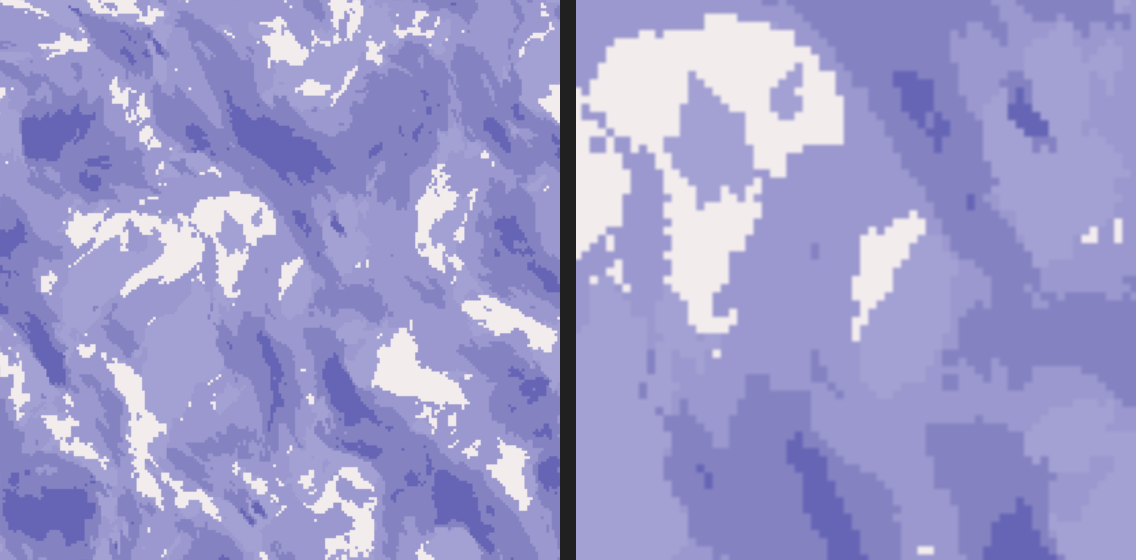
Left: the whole. Right: its middle third, enlarged.
Write a three.js fragment shader that draws this texture.

```glsl
// Ragged camouflage of layered violet patches with pale, torn flecks.
varying vec2 vUv;

#define CELLS 205.0                  // mosaic cells across the canvas
#define PATCH_FREQ vec2(7.0, 4.6)    // violet patches, stretched upright
#define PATCH_LEAN 0.4               // slant of the patches
#define FLECK_FREQ vec2(9.0, 7.0)    // strands that shape flecks and shades
#define FLECK_LEAN -0.4              // slant of the strands
#define WARP 0.13                    // bending of the outlines
#define ROUGHNESS 0.53               // strength of each finer noise layer
#define DARK_LEVEL -1.27             // tone levels, in standard deviations
#define MID_LEVEL -0.31
#define GLOW_LEVEL 0.5
#define FLECK_LEVEL 0.98
#define SEED vec2(71.0, 29.0)

const vec3 DARK  = vec3(0.400, 0.398, 0.710);
const vec3 MID   = vec3(0.520, 0.510, 0.762);
const vec3 LIGHT = vec3(0.605, 0.595, 0.808);
const vec3 GLOW  = vec3(0.640, 0.630, 0.828);
const vec3 PALE  = vec3(0.950, 0.925, 0.930);

// Random gradient for a lattice point, each component in -1..1
vec2 hashGradient(vec2 p) {
  vec3 q = fract(p.xyx * vec3(0.1031, 0.1030, 0.0973));
  q += dot(q, q.yzx + 33.33);
  return fract((q.xx + q.yz) * q.zy) * 2.0 - 1.0;
}

float gradientNoise(vec2 p) {
  vec2 i = floor(p), f = fract(p);
  vec2 s = f * f * (3.0 - 2.0 * f);
  vec2 e = vec2(1.0, 0.0);
  float bottom = mix(dot(hashGradient(i), f),
                     dot(hashGradient(i + e.xy), f - e.xy), s.x);
  float top = mix(dot(hashGradient(i + e.yx), f - e.yx),
                  dot(hashGradient(i + e.xx), f - e.xx), s.x);
  return mix(bottom, top, s.y);
}

// Layered noise, scaled to a standard deviation of about one
float fractalNoise(vec2 p) {
  float sum = 0.0, amp = 1.0;
  for (int k = 0; k < 5; k++) {
    sum += amp * gradientNoise(p);
    p = p * 2.07 + vec2(5.3, 9.7);
    amp *= ROUGHNESS;
  }
  return sum / 0.204;
}

vec2 lean(vec2 p, float amount) {
  return vec2(p.x + amount * p.y, p.y);
}

// Flat colour of one mosaic cell
vec3 cellColor(vec2 cell) {
  vec2 p = (cell + 0.5) / CELLS;
  vec2 bend = vec2(gradientNoise(p * 4.3 + SEED),
                   gradientNoise(p * 4.3 + SEED.yx));
  p += WARP * bend;
  float tone = fractalNoise(lean(p, PATCH_LEAN) * PATCH_FREQ + SEED);
  float strand = fractalNoise(lean(p, FLECK_LEAN) * FLECK_FREQ + SEED.yx);

  // Violet shades: strands break up the darkest and lightest bands
  float depth = 0.85 * tone + 0.4 * strand;
  float glow = 0.6 * tone - 0.6 * strand;
  vec3 shade = mix(DARK, MID, step(DARK_LEVEL, depth));
  vec3 light = mix(LIGHT, GLOW, step(GLOW_LEVEL, glow));
  vec3 color = mix(shade, light, step(MID_LEVEL, tone));

  // Pale flecks lie on high ground, drawn out along noise ridges
  float ridge = (0.8 - abs(strand)) / 0.6;
  return mix(color, PALE, step(FLECK_LEVEL, 0.8 * tone + 0.5 * ridge));
}

void main() {
  // Blend neighbouring cells to soften the stepped edges
  vec2 grid = vUv * CELLS - 0.5;
  vec2 cell = floor(grid);
  vec2 blend = smoothstep(0.15, 0.85, fract(grid));
  vec2 e = vec2(1.0, 0.0);
  vec3 bottom = mix(cellColor(cell), cellColor(cell + e.xy), blend.x);
  vec3 top = mix(cellColor(cell + e.yx), cellColor(cell + e.xx), blend.x);
  gl_FragColor = vec4(mix(bottom, top, blend.y), 1.0);
}
```
